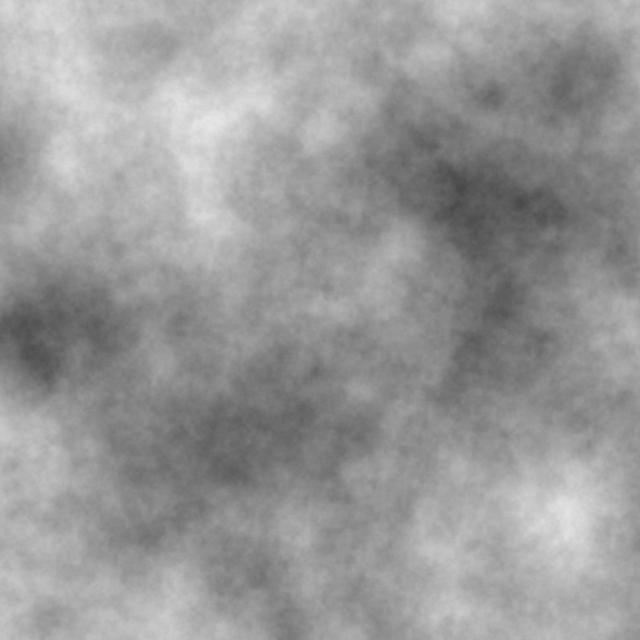
A three.js fragment shader for this texture:

```glsl
// Grey cloud texture: broad soft light and dark masses with bent outlines,
// overlaid with rotated octaves of value noise that run from
// billows down to a fine fibrous grain.

varying vec2 vUv;

float hash(vec2 p) {
  vec3 q = fract(p.xyx * vec3(0.1031, 0.1030, 0.0973));
  q += dot(q, q.yzx + 33.33);
  return fract((q.x + q.y) * q.z);
}

// Smooth value noise, centred on zero
float noise(vec2 p) {
  vec2 cell = floor(p);
  vec2 f = fract(p);
  f = f * f * f * (f * (f * 6.0 - 15.0) + 10.0);
  float low = mix(hash(cell), hash(cell + vec2(1.0, 0.0)), f.x);
  float high = mix(hash(cell + vec2(0.0, 1.0)), hash(cell + vec2(1.0)), f.x);
  return mix(low, high, f.y) - 0.5;
}

// Octaves are turned against each other to hide the lattice
float cloudNoise(vec2 p) {
  mat2 turn = mat2(0.8, 0.6, -0.6, 0.8);
  float sum = 0.0;
  float amplitude = 0.26;
  p = p * 3.6 + 17.3;
  for (int i = 0; i < 7; i++) {
    sum += amplitude * noise(p);
    p = turn * p * 2.03 + 9.7;
    amplitude *= 0.67;
  }
  return sum;
}

// Soft elliptical mass
float mass(vec2 p, vec2 centre, vec2 radius) {
  vec2 d = (p - centre) / radius;
  return exp(-dot(d, d));
}

float broadShading(vec2 p) {
  // Light masses
  float shade = 0.17 * mass(p, vec2(0.44, 0.72), vec2(0.17, 0.22));
  shade += 0.13 * mass(p, vec2(0.14, 0.93), vec2(0.24, 0.18));
  shade += 0.16 * mass(p, vec2(0.28, 0.07), vec2(0.20, 0.13));
  shade += 0.13 * mass(p, vec2(0.84, 0.13), vec2(0.20, 0.14));
  // Dark masses
  shade -= 0.27 * mass(p, vec2(0.03, 0.49), vec2(0.16, 0.09));
  shade -= 0.14 * mass(p, vec2(0.80, 0.79), vec2(0.18, 0.18));
  shade -= 0.13 * mass(p, vec2(0.92, 0.50), vec2(0.20, 0.16));
  shade -= 0.08 * mass(p, vec2(0.70, 0.48), vec2(0.10, 0.28));
  shade -= 0.09 * mass(p, vec2(0.37, 0.24), vec2(0.09, 0.13));
  return shade;
}

void main() {
  // Bend the masses so their edges drift like vapour
  vec2 bend = vec2(noise(vUv * 6.0 + 3.1), noise(vUv * 6.0 + 41.7));
  bend += 0.5 * vec2(noise(vUv * 13.0 + 7.9), noise(vUv * 13.0 + 63.2));

  float grey = 0.605 + broadShading(vUv + 0.09 * bend) + cloudNoise(vUv);
  gl_FragColor = vec4(vec3(clamp(grey, 0.24, 0.9)), 1.0);
}
```
